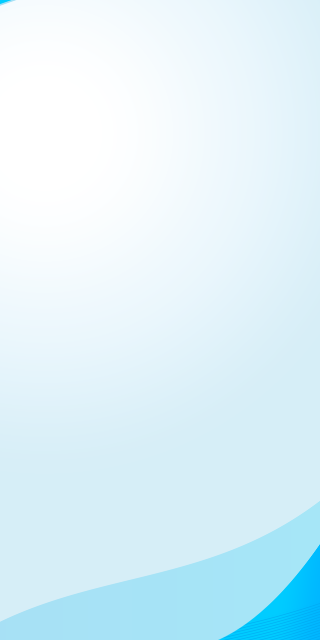
A Shadertoy shader for this background:

```glsl
// Pale blue backdrop with a soft white glow, a light wave and bright cyan corners.

const vec3 WHITE      = vec3(1.0);
const vec3 ICE        = vec3(0.91, 0.963, 0.988);
const vec3 PALE_BLUE  = vec3(0.84, 0.932, 0.968);
const vec3 WAVE_LEFT  = vec3(0.655, 0.88, 0.96);
const vec3 WAVE_RIGHT = vec3(0.65, 0.902, 0.97);
const vec3 CYAN       = vec3(0.0, 0.80, 1.0);
const vec3 AZURE      = vec3(0.0, 0.715, 1.0);
const vec3 LINE_BLUE  = vec3(0.0, 0.64, 0.93);

// Coverage of the region where d is negative, softened over one pixel
float cover(float d, float pixel) {
    return 1.0 - smoothstep(-0.6 * pixel, 0.6 * pixel, d);
}

// Radial glow: white core, icy middle, pale blue rim
vec3 glow(vec2 p, vec2 center) {
    float r = length(p - center);
    vec3 color = mix(WHITE, ICE, smoothstep(0.12, 0.80, r));
    return mix(color, PALE_BLUE, smoothstep(0.62, 1.10, r));
}

// Height of the wide wave along x
float waveHeight(float x) {
    return 0.057 + x * (0.4815 + x * (-0.588 + x * 0.4845));
}

// Height of the steep corner swell, rising from its foot on the lower edge
float swellHeight(float x, float foot) {
    float t = x - foot;
    return t * (0.45 + 1.55 * max(t, 0.0));
}

// Fine parallel curves that fade out above the top height
float fineLines(vec2 p, float spacing, float top) {
    float level = p.y - 0.277 * (p.x - 0.794) + 0.006 * sin(9.0 * p.x);
    float stripe = 0.5 + 0.5 * cos(6.28318 * level / spacing);
    return stripe * stripe * (1.0 - smoothstep(top - 0.006, top, level));
}

void mainImage(out vec4 fragColor, in vec2 fragCoord) {
    // Canvas is 1 wide and 2 high
    vec2 p = fragCoord / iResolution.xy * vec2(1.0, 2.0);
    float pixel = 2.0 / iResolution.y;

    vec3 color = glow(p, vec2(0.14, 1.583));

    // Light wave along the bottom
    vec3 waveColor = mix(WAVE_LEFT, WAVE_RIGHT, p.x);
    float waveEdge = (p.y - waveHeight(p.x)) * 0.93;
    color = mix(color, waveColor, cover(waveEdge, pixel));

    // Bright swell with fine lines in the lower right corner
    vec3 swellColor = mix(CYAN, AZURE, smoothstep(0.84, 1.0, p.x - 0.15 * p.y));
    swellColor = mix(swellColor, LINE_BLUE, 0.5 * fineLines(p, 0.0085, 0.068));
    float swellEdge = (p.y - swellHeight(p.x, 0.682)) * 0.72;
    color = mix(color, swellColor, cover(swellEdge, pixel));

    // Small cyan tip with a pale band in the upper left corner
    float tip = (p.x * 0.35 + 2.0 - p.y) * 0.94;
    color = mix(color, WAVE_LEFT, cover(tip - 0.017, pixel));
    color = mix(color, CYAN, cover(tip - 0.012, pixel));

    fragColor = vec4(color, 1.0);
}
```
